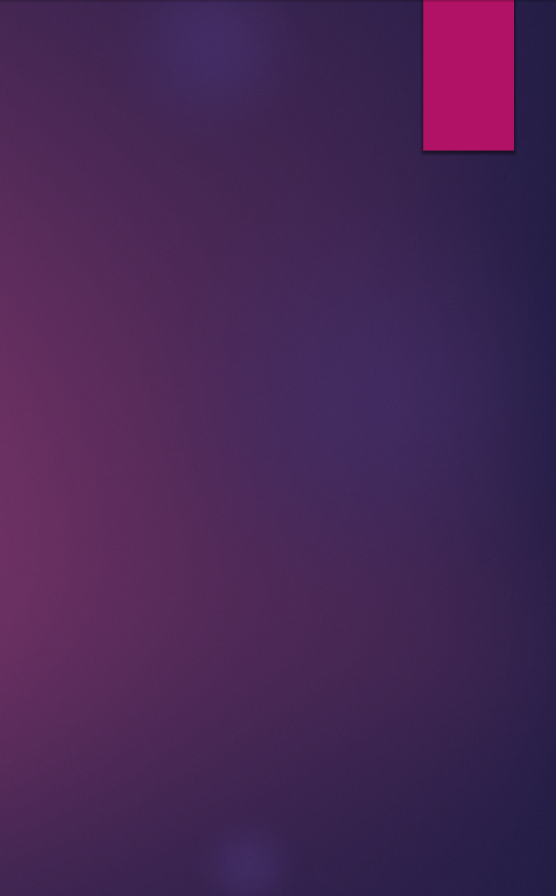
This background is drawn by a WebGL 1 fragment shader. Its source:

```glsl
precision highp float;

uniform vec2 u_resolution;

const vec3 NAVY = vec3(0.135, 0.115, 0.275);
const vec3 PLUM = vec3(0.425, 0.190, 0.385);
const vec3 VIOLET = vec3(0.265, 0.180, 0.410);
const vec3 MAGENTA = vec3(0.700, 0.070, 0.400);

float hash(vec2 p) {
  vec3 q = fract(vec3(p.xyx) * 0.1031);
  q += dot(q, q.yzx + 33.33);
  return fract((q.x + q.y) * q.z);
}

float gaussian(vec2 offset, vec2 spread) {
  vec2 d = offset / spread;
  return exp(-dot(d, d));
}

// Radial light that fades fully to zero at its radius
float softDisc(vec2 p, vec2 center, float radius) {
  float fade = 1.0 - smoothstep(0.0, radius, length(p - center));
  return fade;
}

float boxDistance(vec2 p, vec2 center, vec2 halfSize) {
  vec2 d = abs(p - center) - halfSize;
  return length(max(d, 0.0)) + min(max(d.x, d.y), 0.0);
}

// Plum light from the left, falling off faster toward the bottom
float plumAmount(vec2 uv) {
  float dy = uv.y - 0.38;
  float spread = dy > 0.0 ? 0.70 : 0.40;
  float side = pow(max(1.0 - uv.x, 0.0), 0.92);
  float lowerRight = 0.17 * gaussian(uv - vec2(0.82, 0.29), vec2(0.32, 0.16));
  float upperRight = 0.08 * gaussian(uv - vec2(0.65, 0.82), vec2(0.25, 0.25));
  return side * exp(-dy * dy / (spread * spread)) + lowerRight + upperRight;
}

vec3 addVioletLights(vec3 color, vec2 p) {
  color = mix(color, VIOLET, 0.62 * softDisc(p, vec2(0.410, 0.555), 0.27));
  color = mix(color, VIOLET, 0.80 * softDisc(p, vec2(0.234, 0.948), 0.125));
  return mix(color, VIOLET, 0.75 * softDisc(p, vec2(0.276, 0.034), 0.065));
}

// Hanging ribbon with a narrow shadow under it
vec3 addRibbon(vec3 color, vec2 p, float aspect, float pixel) {
  vec2 center = vec2(0.843 * aspect, 0.932);
  vec2 halfSize = vec2(0.0816 * aspect, 0.100);
  float shadow = boxDistance(p, center - vec2(0.0, 0.0025), halfSize);
  color *= 1.0 - 0.45 * (1.0 - smoothstep(-0.002, 0.005, shadow));
  float edge = boxDistance(p, center, halfSize);
  return mix(color, MAGENTA, 1.0 - smoothstep(-0.5 * pixel, 0.5 * pixel, edge));
}

void main() {
  vec2 uv = gl_FragCoord.xy / u_resolution;
  float aspect = u_resolution.x / u_resolution.y;
  vec2 p = vec2(uv.x * aspect, uv.y);

  vec3 color = mix(NAVY, PLUM, clamp(plumAmount(uv), 0.0, 1.0));
  color = addVioletLights(color, p);

  // Faint grain and a thin dark line at the top
  color += (hash(floor(p * 512.0)) - 0.5) * 0.008;
  color = addRibbon(color, p, aspect, 1.0 / u_resolution.y);
  color *= 1.0 - 0.18 * smoothstep(0.997, 0.999, uv.y);

  gl_FragColor = vec4(color, 1.0);
}
```
